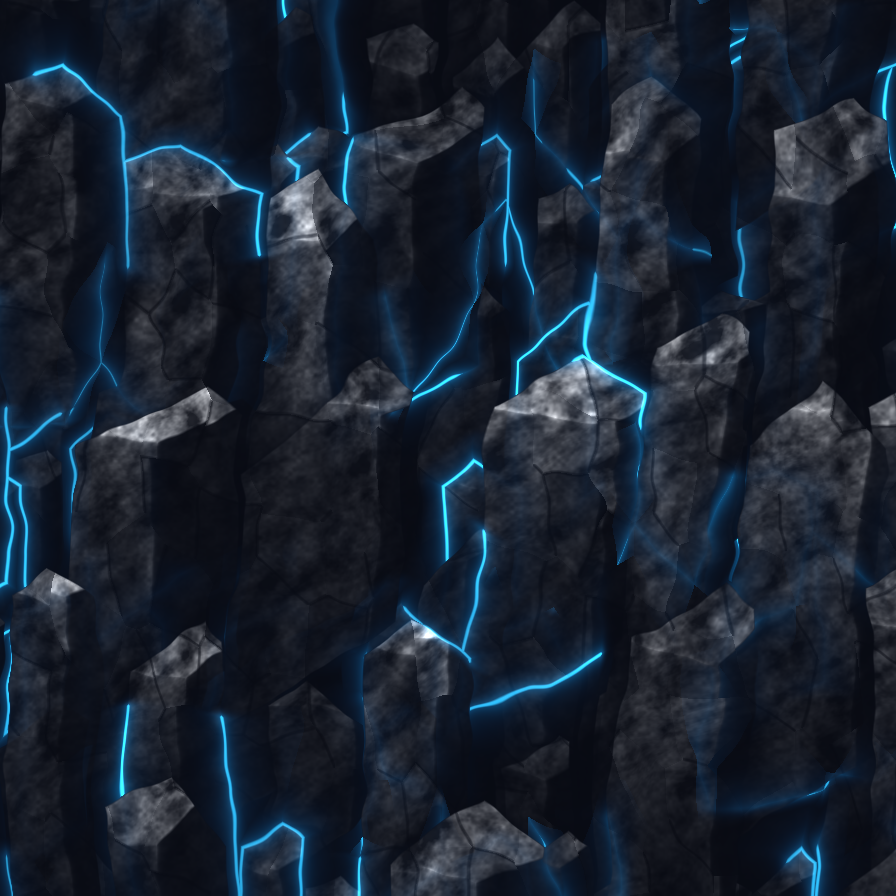
This texture is drawn by a three.js fragment shader. Its source:

```glsl
// Dark, blocky basalt cliff with glowing blue veins in its seams.
// Two layers of leaning prisms are painted back to front, then chiselled with
// cell facets and layered noise; veins follow block outlines and cell borders.
varying vec2 vUv;

float hash(vec2 p) {
  return fract(sin(dot(p, vec2(127.1, 311.7))) * 43758.5);
}

float noise(vec2 p) {
  vec2 i = floor(p), f = fract(p);
  f = f * f * (3.0 - 2.0 * f);
  return mix(mix(hash(i), hash(i + vec2(1.0, 0.0)), f.x),
             mix(hash(i + vec2(0.0, 1.0)), hash(i + 1.0), f.x), f.y);
}

float fbm(vec2 p) {
  float sum = 0.0, amp = 0.5;
  for (int i = 0; i < 5; i++) {
    sum += amp * noise(p);
    p = mat2(1.6, 1.2, -1.2, 1.6) * p + 7.3;
    amp *= 0.55;
  }
  return sum;
}

float range(vec2 id, float seed, float lo, float hi) {
  return mix(lo, hi, hash(id + seed));
}

// Returns border distance in canvas units, a hash per border, a tilted cell shade.
vec3 cells(vec2 p, vec2 density) {
  vec2 g = p * density, base = floor(g);
  vec2 near = vec2(0.0), next = vec2(1.0), nearId = base, nextId = base;
  float d1 = 9.0, d2 = 9.0;
  for (int j = -1; j <= 1; j++) {
    for (int i = -1; i <= 1; i++) {
      vec2 id = base + vec2(float(i), float(j));
      vec2 c = id + 0.15 + 0.7 * vec2(hash(id), hash(id + 19.7)) - g;
      float d = dot(c, c);
      if (d < d1) {
        d2 = d1; next = near; nextId = nearId;
        d1 = d; near = c; nearId = id;
      } else if (d < d2) {
        d2 = d; next = c; nextId = id;
      }
    }
  }
  float gap = max(length(next - near), 0.001);
  float border = 0.5 * (d2 - d1) / gap / length((next - near) / gap * density);
  vec2 slope = vec2(hash(nearId + 3.1), hash(nearId + 8.4)) - 0.5;
  return vec3(border, hash(nearId + nextId), hash(nearId + 5.5) + dot(near, slope));
}

// Paints one prism whose back corner is at q = 0, and the vein around it.
void paintBlock(vec2 q, vec2 id, float size, float shade, float chip, float gate,
                inout float tone, inout float vein) {
  float halfWidth = size * range(id, 1.7, 0.34, 0.66);
  float peak = halfWidth * range(id, 2.9, -0.2, 0.7);
  float lean = range(id, 4.3, -0.02, 0.15);
  float rise = range(id, 5.1, 0.3, 0.95), fall = range(id, 6.7, 0.4, 1.3);
  float tall = size * range(id, 7.9, 2.0, 3.5);

  // Distance to the outline, positive inside
  float sides = min(q.x + halfWidth - lean * q.y, halfWidth - q.x + 0.5 * lean * q.y);
  float top = min((rise * (q.x - peak) - q.y) / sqrt(1.0 + rise * rise),
                  (fall * (peak - q.x) - q.y) / sqrt(1.0 + fall * fall));
  float bottom = (q.y + tall - 0.6 * q.x) / 1.17;
  float d = min(min(sides, top), bottom);

  // Lit left face, dark right face, bright top and worn edges
  float x = q.x - halfWidth * range(id, 8.3, -0.15, 0.65) - 0.5 * lean * q.y - chip;
  float front = -size * range(id, 9.1, 0.25, 0.75) + chip;
  front += x < 0.0 ? -0.15 * x : fall * 0.7 * x;
  float up = q.y - front;
  float face = mix(range(id, 10.3, 0.11, 0.23), 0.03, smoothstep(-0.003, 0.003, x));
  face += 0.09 * exp(-abs(x) / 0.003);
  face *= exp(min(q.y, 0.0) / (0.75 * tall));
  face = mix(face, range(id, 11.9, 0.18, 0.34), smoothstep(-0.002, 0.002, up));
  face += 0.12 * exp(-abs(up) / 0.003) * smoothstep(0.01, -0.01, x);

  float cover = smoothstep(-0.001, 0.0015, d);
  tone *= 1.0 - 0.55 * exp(-max(-d, 0.0) / 0.014);
  tone = mix(tone, face * shade, cover);
  vein += 0.02 * cover;
  float lit = step(0.56, hash(id + 13.3)) * gate;
  vein = min(vein, abs(d) + 0.07 * (1.0 - lit));
}

void paintLayer(vec2 p, float size, float seed, float density, float shade, float chip,
                inout float tone, inout float vein) {
  vec2 cell = size * vec2(1.0, 1.9), base = floor(p / cell);
  for (int j = 0; j < 4; j++) {
    for (int i = 0; i < 3; i++) {
      vec2 id = base + vec2(1.0 - float(i), 2.0 - float(j));
      vec2 key = id + seed;
      vec2 corner = (id + vec2(range(key, 0.3, 0.25, 0.75), range(key, 0.8, 0.0, 0.6))) * cell;
      float gate = smoothstep(0.42, 0.58, noise(p * 6.0 + key * 3.1));
      if (hash(key + 15.1) < density)
        paintBlock(p - corner, key, size, shade, chip, gate, tone, vein);
    }
  }
}

void main() {
  // Roughened coordinates and chiselled facets
  vec2 p = vUv;
  p += 0.028 * (vec2(noise(vUv * 8.0), noise(vUv * 8.0 + 31.0)) - 0.5);
  p += 0.009 * (vec2(noise(vUv * 34.0), noise(vUv * 34.0 + 57.0)) - 0.5);
  vec3 facet = cells(p + 0.3 * p.yx * vec2(0.0, 1.0), vec2(17.0, 11.0));
  float chip = 0.014 * (facet.z - 0.5);

  // Small shaded columns behind, large lit blocks in front
  float tone = 0.01, vein = 0.2;
  paintLayer(p, 0.083, 40.0, 0.85, 0.5, chip, tone, vein);
  paintLayer(p, 0.14, 90.0, 0.68, 1.15, chip, tone, vein);

  // Angular vein network, kept to the darker hollows
  vec3 web = cells(p + 4.0, vec2(10.0, 4.6));
  float webGate = step(0.45, web.y) * smoothstep(0.46, 0.6, noise(vUv * 5.0 + 12.0));
  vein = min(vein, web.x + 0.08 * (1.0 - webGate) + 0.12 * tone);

  // Stone grain, slanted strata and hairline cracks
  vec2 strata = mat2(0.85, -0.5, 0.5, 0.85) * p * vec2(22.0, 30.0);
  float grain = fbm(strata);
  float relief = grain - fbm(strata + vec2(-0.25, 0.3));
  float crack = step(0.6, facet.y) * (1.0 - smoothstep(0.0005, 0.003, facet.x));
  tone *= clamp(0.35 + 1.1 * grain + 2.6 * relief, 0.2, 2.0);
  tone *= (0.65 + 0.7 * facet.z) * (1.0 - 0.5 * crack);
  tone *= 0.75 + 0.5 * noise(vUv * 210.0);
  tone *= 1.0 - 0.6 * smoothstep(0.3, 0.75, length(vUv - 0.5));

  // Rock colour plus the layered glow
  vec3 shadow = vec3(0.03, 0.038, 0.068), stone = vec3(0.95, 0.95, 0.94);
  vec3 haze = vec3(0.01, 0.075, 0.155), halo = vec3(0.02, 0.27, 0.38);
  vec3 core = vec3(0.16, 0.55, 0.62);
  float energy = mix(0.5, 1.25, noise(vUv * 7.0 + 3.0));
  vec3 color = shadow + stone * max(tone, 0.0);
  color += haze * exp(-vein / 0.022) + halo * energy * exp(-vein / 0.006);
  color += core * energy * (1.0 - smoothstep(0.0006, 0.0028, vein));
  gl_FragColor = vec4(color, 1.0);
}
```
